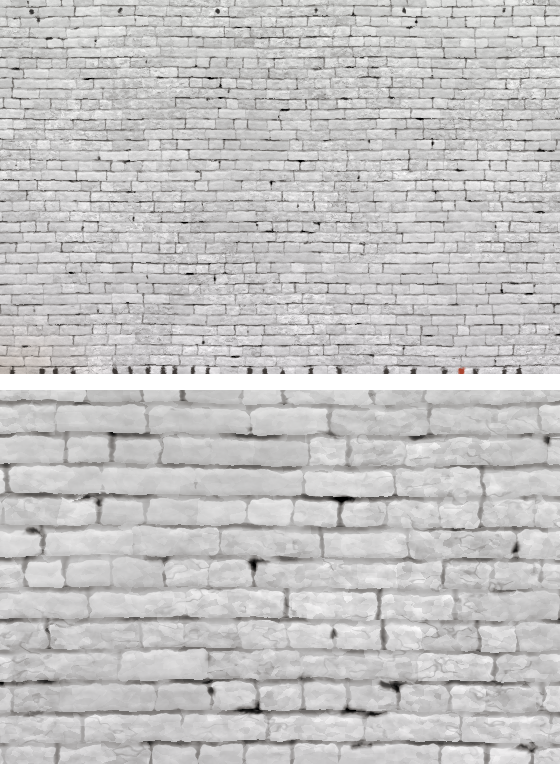
Top, the full canvas; bottom, a detail of the centre.
Give the GLSL for this texture, as a Shadertoy shader.

```glsl
// A wall of white-painted brick: 36.4 courses high, about 18 stretchers across,
// with every second course laid in shorter, partly painted-over headers.
// Rounded brick distances give the joints; cellular noise and sines give the wear.

float hash(vec2 p) {
    vec3 q = fract(p.xyx * vec3(0.1031, 0.1030, 0.0973));
    q += dot(q, q.yzx + 33.33);
    return fract((q.x + q.y) * q.z);
}

// Cellular noise: x is the distance to the nearest point, y its random value.
vec2 cells(vec2 p) {
    vec2 base = floor(p), nearest = vec2(9.0, 0.0);
    for (int j = -1; j <= 1; j++)
    for (int i = -1; i <= 1; i++) {
        vec2 cell = base + vec2(i, j);
        vec2 point = cell + vec2(hash(cell), hash(cell + 57.0));
        float d = length(p - point);
        if (d < nearest.x) nearest = vec2(d, hash(cell + 113.0));
    }
    return nearest;
}

// Layered sines, roughly -1 to 1.
float waves(vec2 p) {
    float sum = 0.0, amp = 0.55;
    for (int i = 0; i < 4; i++) {
        sum += amp * sin(p.x + 1.7 * sin(p.y)) * cos(p.y + 1.3 * sin(p.x * 0.8));
        p = mat2(1.5, 1.1, -1.1, 1.5) * p + 2.3;
        amp *= 0.6;
    }
    return sum;
}

void mainImage(out vec4 fragColor, in vec2 fragCoord) {
    // One unit is one course of bricks.
    vec2 wall = fragCoord / iResolution.y * 36.4 + vec2(0.0, 0.15);
    float soft = 36.4 / iResolution.y;
    vec2 p = wall;
    p += vec2(0.10, 0.07) * vec2(waves(wall.yx * 2.1 + 9.0), waves(wall * vec2(1.5, 0.8)));
    p.y += 0.06 * sin(p.x * 0.31 + p.y * 0.2);

    // Course layout: odd courses are stretchers, course 0 is a soldier row.
    float row = floor(p.y), f = p.y - row;
    bool stretcher = mod(row, 2.0) > 0.5, soldier = row < 0.5;
    float len = soldier ? 1.45 : stretcher ? 3.08 : 1.54;
    float x = p.x / len + 0.5 * floor(row * 0.5) + 0.4 * hash(vec2(row, 7.0));

    // Nearest upright joint, shifted at random and sometimes filled with paint.
    float k = floor(x + 0.5);
    float dx = (x - k - 0.26 * (hash(vec2(k, row)) - 0.5)) * len;
    vec2 brick = vec2(dx > 0.0 ? k : k - 1.0, row);
    float gap = hash(vec2(k, row + 91.0));
    bool open = stretcher || soldier || gap > 0.3;

    // Distance inside a rounded brick with ragged edges and uneven height.
    vec2 lump = cells(p * vec2(1.5, 2.8));
    vec2 grain = cells(p * vec2(3.2, 5.5) + 31.0);
    float ripple = waves(p * vec2(3.1, 4.3) + 12.0);
    float ragged = 0.08 * (lump.x - 0.45) + 0.07 * ripple;
    float top = 0.84 + 0.12 * (hash(brick + 61.0) - 0.5);
    vec2 inset = vec2(open ? abs(dx) - 0.01 - 0.07 * gap : 1.0, min(f + 0.03, top - f));
    float edge = 0.17 - length(max(0.17 - inset, 0.0)) - ragged;
    float face = smoothstep(-0.7 * soft, 0.8 * soft, edge);

    // Painted faces: a tone for each brick, rough patches and a bright upper edge.
    float patchy = waves(p * vec2(0.17, 0.24) + 4.0);
    float rough = smoothstep(-0.2, 0.8, patchy + 0.6 * hash(brick + 19.0) - 0.2);
    float broad = 0.034 * waves(wall * vec2(0.09, 0.16) + 2.0) + 0.03 * patchy;
    float tone = 0.82 + 0.08 * (hash(brick) - 0.5) + 0.02 * waves(p * 1.3);
    tone += (0.03 + 0.05 * rough) * ripple + (0.03 + 0.08 * rough) * (grain.y - 0.5);
    tone += 0.04 * (lump.y - 0.5) + 0.05 * smoothstep(top - 0.3, top - 0.08, f);
    tone -= 0.06 * smoothstep(0.22, 0.0, f) + 0.035 * rough;

    // Mortar: partly filled with paint, so shadows under courses come and go.
    float side = f < 0.4 ? row : row + 1.0;
    float run = waves(vec2(p.x * 0.75 + side * 5.3, side * 2.7));
    float depth = smoothstep(-0.35, 0.55, run + 0.35 * ripple);
    depth *= mod(side, 2.0) > 0.5 ? 1.0 : 0.6;
    float under = smoothstep(0.80, 0.95, f) + smoothstep(0.10, 0.0, f);
    float mortar = 0.74 + 0.12 * (lump.y - 0.5) + 0.04 * ripple;
    mortar -= (0.06 + 0.34 * depth) * under;
    float upright = smoothstep(0.16, 0.0, abs(dx)) * float(open);
    mortar -= 0.34 * gap * gap * upright * (0.7 + 0.5 * ripple);
    float light = mix(mortar, tone, face) + broad;

    // Ragged chips where mortar is missing, with a few deep black ones.
    vec2 pit = cells(p * vec2(0.55, 1.3) + 71.0 + 0.16 * vec2(ripple, waves(p * 2.7)));
    float size = 0.10 + 0.9 * max(pit.y - 0.70, 0.0);
    float chip = smoothstep(size, 0.3 * size, pit.x + 0.08 * ripple) * step(0.70, pit.y);
    light -= (0.22 + 0.3 * step(0.9, pit.y)) * chip * smoothstep(0.16, -0.04, edge);

    // Fine scratches and crumbled paint in the rough patches.
    float crack = smoothstep(0.13, 0.0, abs(waves(p * vec2(1.1, 2.1) + 40.0)));
    light -= 0.13 * crack * rough * smoothstep(0.45, 0.8, lump.y);

    // A line of spaced fixing holes near the top.
    float span = floor((wall.x - 7.4) / 9.2);
    vec2 fixing = p - vec2(12.0 + 9.2 * span + 0.8 * (hash(vec2(span, 5.0)) - 0.5), 35.5);
    float bore = length(fixing * vec2(1.1, 0.8)) + 0.1 * ripple;
    light = mix(light, 0.22, smoothstep(0.30, 0.10, bore));

    // Paint is faintly warm where dark and cooler towards the ground.
    vec3 color = light * mix(vec3(1.0, 0.975, 0.955), vec3(1.0), smoothstep(0.4, 0.8, light));
    color *= mix(vec3(0.99, 0.98, 0.99), vec3(1.005, 1.008, 1.0), wall.y / 36.4);

    // Bare soldier bricks at the foot, a few of them red.
    if (soldier) {
        float bare = smoothstep(0.34, 0.10, abs(dx) + 0.1 * ripple) * step(0.3, gap);
        vec3 clay = hash(vec2(k, 23.0)) > 0.85 ? vec3(0.66, 0.27, 0.19) : vec3(0.25, 0.23, 0.22);
        color = mix(color, clay, bare * smoothstep(0.9, 0.5, f + 0.3 * ripple));
    }

    // Damp, beige staining in the lower left corner.
    float stain = exp(-dot(wall, wall * vec2(0.02, 0.06))) * (0.7 + 0.3 * waves(p * 0.8));
    color *= 1.0 - stain * vec3(0.10, 0.14, 0.19);
    fragColor = vec4(clamp(color, 0.0, 1.0), 1.0);
}
```
